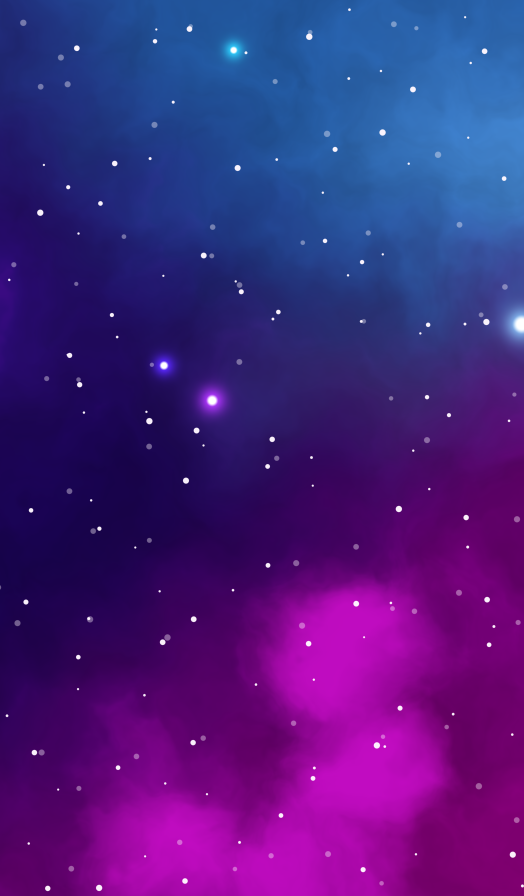
Write a Shadertoy shader that draws this background.

```glsl
vec2 hash2(vec2 p) {
    vec3 q = fract(p.xyx * vec3(0.1031, 0.1030, 0.0973));
    q += dot(q, q.yzx + 33.33);
    return fract((q.xx + q.yz) * q.zy);
}

float gradientNoise(vec2 p) {
    vec2 i = floor(p), f = fract(p);
    vec2 u = f * f * f * (f * (f * 6.0 - 15.0) + 10.0);
    vec2 e = vec2(0, 1);
    float a = dot(hash2(i) * 2.0 - 1.0, f);
    float b = dot(hash2(i + e.yx) * 2.0 - 1.0, f - e.yx);
    float c = dot(hash2(i + e.xy) * 2.0 - 1.0, f - e.xy);
    float d = dot(hash2(i + e.yy) * 2.0 - 1.0, f - e.yy);
    return mix(mix(a, b, u.x), mix(c, d, u.x), u.y);
}

float fbm(vec2 p) {
    float sum = 0.0, amp = 0.6;
    for (int i = 0; i < 5; i++) {
        sum += amp * gradientNoise(p);
        p = mat2(1.6, 1.2, -1.2, 1.6) * p + 7.3;
        amp *= 0.5;
    }
    return sum;
}

float blob(vec2 p, vec2 center, vec2 size) {
    vec2 d = (p - center) / size;
    return exp(-dot(d, d));
}

vec3 nebula(vec2 uv, vec2 p) {
    vec2 warp = vec2(fbm(p * 3.5 + 11.0), fbm(p * 3.5 + 43.0));
    vec2 q = uv + 0.13 * warp;
    float detail = fbm(p * 5.0 + warp * 1.5);

    // Blue sky fading into indigo
    vec3 col = vec3(0.09, 0.01, 0.30);
    col = mix(col, vec3(0.13, 0.34, 0.62), smoothstep(0.48, 0.92, q.y + 0.3 * (q.x - 0.5)));
    col = mix(col, vec3(0.28, 0.54, 0.82), 0.8 * blob(q, vec2(1.0, 0.83), vec2(0.30, 0.15)));
    col = mix(col, vec3(0.12, 0.13, 0.43), 0.75 * blob(q, vec2(0.0, 0.95), vec2(0.20, 0.20)));
    col = mix(col, vec3(0.16, 0.04, 0.43), 0.85 * blob(q, vec2(0.0, 0.68), vec2(0.24, 0.17)));
    col = mix(col, vec3(0.27, 0.21, 0.49), 0.6 * blob(q, vec2(0.76, 0.58), vec2(0.36, 0.10)));

    // Purple lower half
    col = mix(col, vec3(0.41, 0.0, 0.43), smoothstep(0.6, 0.1, q.y - 0.45 * (q.x - 0.5)));
    col = mix(col, vec3(0.56, 0.0, 0.46), 0.7 * blob(q, vec2(1.0, 0.0), vec2(0.35, 0.20)));
    col *= 1.0 + 0.35 * detail;

    // Bright magenta cloud
    float mass = blob(q, vec2(0.68, 0.31), vec2(0.14, 0.07));
    mass += 0.8 * blob(q, vec2(0.59, 0.24), vec2(0.12, 0.06));
    mass += blob(q, vec2(0.71, 0.13), vec2(0.18, 0.07));
    mass += blob(q, vec2(0.50, 0.01), vec2(0.30, 0.07));
    mass += 0.8 * blob(q, vec2(0.29, 0.09), vec2(0.12, 0.06));
    float density = smoothstep(0.1, 1.15, mass + 0.6 * detail);
    return mix(col, vec3(0.78, 0.05, 0.78), 0.92 * density);
}

// Three layers: large white, dim grey, small white
vec3 addStars(vec3 col, vec2 p, float pixel) {
    for (int i = 0; i < 3; i++) {
        float layer = float(i);
        vec2 g = p * 6.0 + layer * vec2(0.37, 0.61);
        vec2 cell = floor(g) + layer * 57.0 + 5.0;
        vec2 center = 0.06 + 0.88 * hash2(cell);
        vec2 rnd = hash2(cell + 131.0);
        float radius = (i == 2 ? 0.0026 : 0.0055) * mix(0.7, 1.1, rnd.x);
        float d = length(fract(g) - center) / 6.0 - radius;
        float alpha = smoothstep(pixel, -pixel, d) * step(rnd.y, 0.93);
        col = mix(col, vec3(1.0, 0.97, 1.0), alpha * (i == 1 ? 0.38 : 0.97));
    }
    return col;
}

vec3 addGlow(vec3 col, float d, vec3 tint, float halo, float core) {
    float light = 0.9 * exp(-d * d / (halo * halo)) + 0.35 * exp(-d / halo);
    col = 1.0 - (1.0 - col) * (1.0 - min(tint * light, 1.0));
    return mix(col, vec3(1), smoothstep(core * 1.4, core * 0.6, d));
}

void mainImage(out vec4 fragColor, in vec2 fragCoord) {
    vec2 uv = fragCoord / iResolution.xy;
    float aspect = iResolution.y / iResolution.x;
    vec2 p = uv * vec2(1, aspect);
    vec2 scale = vec2(1, aspect);

    vec3 col = nebula(uv, p);
    col = addStars(col, p, 0.7 / iResolution.x);

    // Glowing stars
    col = addGlow(col, length(p - vec2(0.446, 0.944) * scale), vec3(0.05, 0.65, 0.9), 0.017, 0.006);
    col = addGlow(col, length(p - vec2(0.996, 0.638) * scale), vec3(0.4, 0.7, 0.95), 0.028, 0.014);
    col = addGlow(col, length(p - vec2(0.313, 0.592) * scale), vec3(0.25, 0.1, 0.95), 0.019, 0.007);
    col = addGlow(col, length(p - vec2(0.405, 0.553) * scale), vec3(0.6, 0.12, 0.95), 0.024, 0.009);

    fragColor = vec4(clamp(col, 0.0, 1.0), 1.0);
}
```
